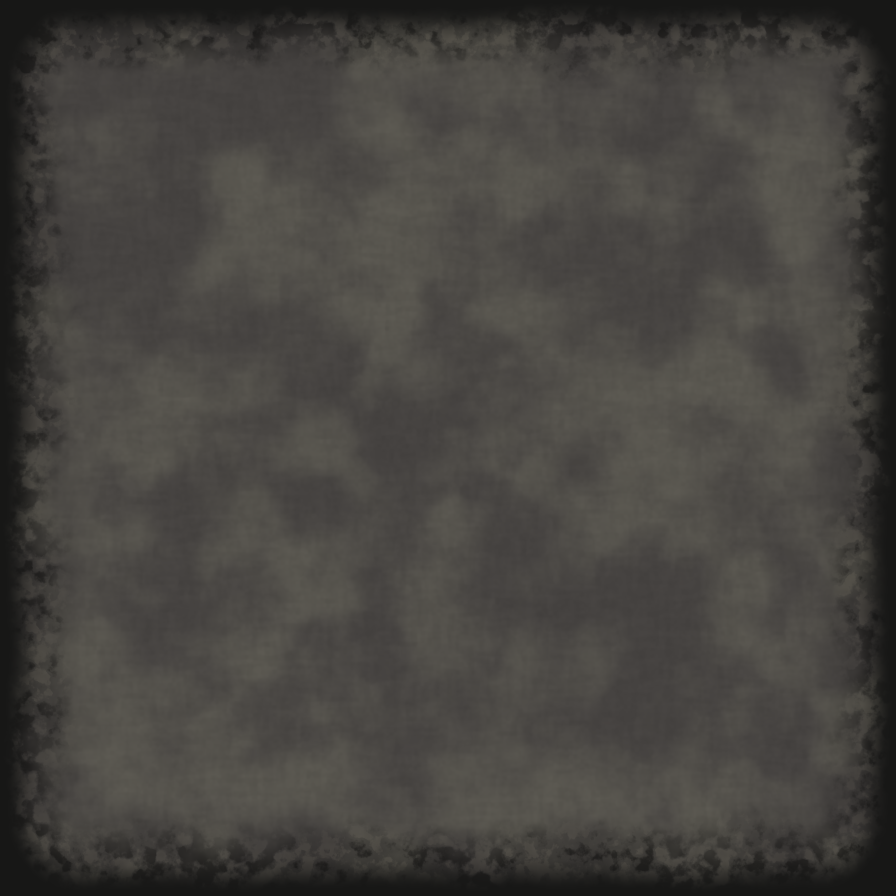
A WebGL 2 fragment shader for this texture:

```glsl
#version 300 es
precision highp float;

uniform vec2 u_resolution;
out vec4 fragColor;

vec3 hash3(vec2 cell) {
    vec3 p = fract(cell.xyx * vec3(0.1031, 0.1030, 0.0973));
    p += dot(p, p.yxz + 33.33);
    return fract((p.xxy + p.yzz) * p.zyx);
}

// Smooth cellular noise: scattered points blend their random levels.
float cellNoise(vec2 p) {
    vec2 base = floor(p);
    float total = 0.0, weights = 0.0;
    for (int y = -1; y <= 1; y++) {
        for (int x = -1; x <= 1; x++) {
            vec2 cell = base + vec2(x, y);
            vec3 h = hash3(cell + 17.0);
            vec2 away = cell + 0.15 + 0.7 * h.xy - p;
            float w = exp(-5.0 * dot(away, away));
            total += w * h.z;
            weights += w;
        }
    }
    return total / weights;
}

float layered(vec2 p) {
    float sum = 0.0, amp = 0.5;
    for (int i = 0; i < 4; i++) {
        sum += amp * cellNoise(p);
        p = mat2(1.6, 1.2, -1.2, 1.6) * p + 7.3;
        amp *= 0.5;
    }
    return sum / 0.9375;
}

// Depth inside a square with rounded corners.
float insetDepth(vec2 uv) {
    const float radius = 0.09;
    vec2 q = abs(uv - 0.5) - (0.5 - radius);
    return radius - length(max(q, 0.0)) - min(max(q.x, q.y), 0.0);
}

void main() {
    vec2 uv = gl_FragCoord.xy / u_resolution;
    float depth = insetDepth(uv);

    // Soft mottled clouds
    float clouds = layered(uv * 13.0 + 3.0);
    float broad = cellNoise(uv * 5.0 + 40.0);
    float mottle = smoothstep(0.3, 0.78, clouds * 0.8 + broad * 0.2);
    vec3 color = mix(vec3(0.272, 0.260, 0.252), vec3(0.348, 0.338, 0.310), mottle);

    // Faint woven fibres and grain
    float fibres = cellNoise(uv * vec2(45.0, 190.0)) + cellNoise(uv * vec2(170.0, 50.0) + 9.0) - 1.0;
    float grain = cellNoise(uv * 230.0);
    color *= 1.0 + 0.045 * fibres + 0.035 * (grain - 0.5);

    // Ragged wear, wider along the top and bottom
    float patches = layered(uv * 16.0 + 60.0);
    float specks = layered(uv * 75.0 + 25.0);
    float reach = 0.055 + 0.025 * smoothstep(0.38, 0.48, abs(uv.y - 0.5));
    float wear = 1.0 - smoothstep(0.015, reach + 0.03, depth + 0.07 * (patches - 0.5));
    float stain = smoothstep(0.46, 0.64, specks * 0.65 + patches * 0.35);
    color *= 1.0 - wear * (0.18 + 0.38 * stain);
    float flecks = smoothstep(0.52, 0.7, 1.0 - specks);
    color += vec3(0.065, 0.060, 0.050) * flecks * wear;

    // Dark vignette frame with a softly broken inner edge
    float frame = smoothstep(0.004, 0.043, depth + 0.014 * (patches - 0.5));
    color = mix(vec3(0.100, 0.100, 0.096), color, frame);
    color *= mix(0.9, 1.0, smoothstep(0.02, 0.1, depth));

    fragColor = vec4(color, 1.0);
}
```
